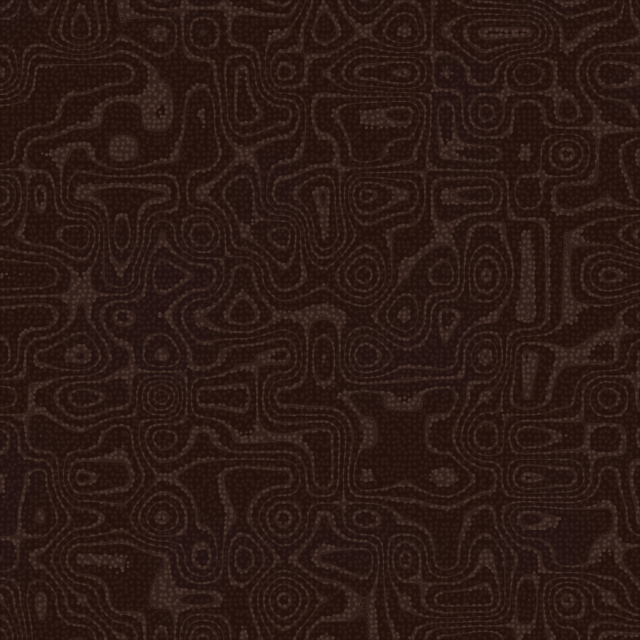
Reproduce this pattern procedurally as a Shadertoy shader.

```glsl
vec2 hash2(vec2 p) {
    vec3 q = fract(p.xyx * vec3(0.1031, 0.1030, 0.0973));
    q += dot(q, q.yzx + 33.33);
    return fract((q.xx + q.yz) * q.zy);
}

// Smooth lattice noise: rounded blobs that lean on a square grid
float blobNoise(vec2 p) {
    vec2 cell = floor(p), f = fract(p);
    f = f * f * (3.0 - 2.0 * f);
    float low = mix(hash2(cell).x, hash2(cell + vec2(1, 0)).x, f.x);
    float high = mix(hash2(cell + vec2(0, 1)).x, hash2(cell + vec2(1, 1)).x, f.x);
    return mix(low, high, f.y);
}

// Cellular noise: distance to the nearest jittered point
float nearestPoint(vec2 p) {
    vec2 cell = floor(p);
    float nearest = 2.0;
    for (int y = -1; y <= 1; y++) {
        for (int x = -1; x <= 1; x++) {
            vec2 neighbour = cell + vec2(x, y);
            vec2 point = neighbour + 0.2 + 0.6 * hash2(neighbour + 71.0);
            nearest = min(nearest, distance(p, point));
        }
    }
    return nearest;
}

void mainImage(out vec4 fragColor, in vec2 fragCoord) {
    vec2 uv = fragCoord / iResolution.y;

    // Fine speckle over the whole surface
    float speckle = 1.0 - smoothstep(0.12, 0.52, nearestPoint(uv * 118.0));

    // Contour bands: thin on slopes, broad on flat ground
    vec2 p = uv * 15.8 + 40.0;
    float height = blobNoise(p) * 7.0;
    float edge = max(fwidth(height) * 0.75, 0.01);
    float level = height + 0.06 * (speckle - 0.4);
    float halfWidth = 0.145 + 0.045 * sin(floor(level) * 2.4 + p.x * 0.35);
    float offset = abs(fract(level) - 0.5);
    float band = 1.0 - smoothstep(halfWidth - edge, halfWidth + edge, offset);

    // Dark ground with a faint cool drift, lighter bands with brighter specks
    float drift = smoothstep(0.55, 0.95, blobNoise(uv * 7.0 + 9.0));
    vec3 ground = mix(vec3(0.142, 0.068, 0.047), vec3(0.182, 0.108, 0.078), speckle);
    ground += vec3(-0.004, 0.002, 0.018) * drift;
    vec3 vein = mix(vec3(0.205, 0.127, 0.103), vec3(0.285, 0.208, 0.175), speckle);

    fragColor = vec4(mix(ground, vein, band), 1.0);
}
```
